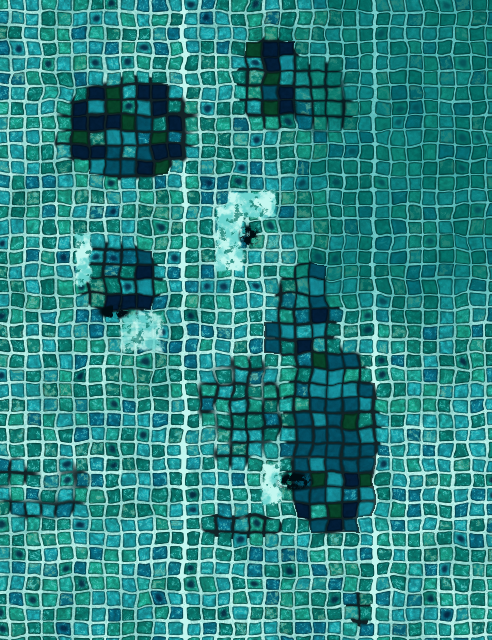
Give the GLSL for this texture, as a WebGL 2 fragment shader.

```glsl
#version 300 es
precision highp float;
// Sunlit pool mosaic under water: wobbly small tiles, pale grout, dark repairs and bare plaster.
uniform vec2 u_resolution;
out vec4 outColor;

const vec2 GRID = vec2(31.0, 43.0);      // tiles across and down
const vec2 GRID_SHIFT = vec2(0.4, 0.25); // cut tiles at the borders
const vec3 TEAL = vec3(0.02, 0.43, 0.38);
const vec3 GREEN = vec3(0.11, 0.62, 0.51);
const vec3 CYAN = vec3(0.11, 0.61, 0.64);
const vec3 BLUE = vec3(0.02, 0.38, 0.48);
const vec3 NAVY = vec3(0.01, 0.11, 0.21);
const vec3 OLIVE = vec3(0.03, 0.26, 0.16);
const vec3 SAND = vec3(0.46, 0.62, 0.50);
const vec3 PALE = vec3(0.42, 0.83, 0.81);
const vec3 GLINT = vec3(0.76, 0.97, 0.94);
const vec3 BLACK = vec3(0.0, 0.05, 0.07);

float hash(vec2 p) {
  vec3 q = fract(vec3(p.xyx) * 0.1031);
  q += dot(q, q.yzx + 33.33);
  return fract((q.x + q.y) * q.z);
}

float noise(vec2 p) {
  vec2 i = floor(p), f = fract(p);
  f = f * f * (3.0 - 2.0 * f);
  return mix(mix(hash(i), hash(i + vec2(1, 0)), f.x),
             mix(hash(i + vec2(0, 1)), hash(i + vec2(1, 1)), f.x), f.y);
}

float fbm(vec2 p) {
  float sum = 0.0, amp = 0.53;
  for (int i = 0; i < 4; i++) {
    sum += amp * noise(p);
    p = p * 2.1 + 17.3;
    amp *= 0.5;
  }
  return sum;
}

float blob(vec2 p, vec2 center, vec2 radius) {
  return 1.0 - smoothstep(0.65, 1.1, length((p - center) / radius));
}

float box(vec2 p, vec2 lo, vec2 hi, float soft) {
  vec2 d = abs(p - 0.5 * (lo + hi)) - 0.5 * (hi - lo);
  return 1.0 - smoothstep(-soft, soft, max(d.x, d.y));
}

float roundedBox(vec2 p, vec2 halfSize, float r) {
  vec2 d = abs(p) - halfSize + r;
  return length(max(d, 0.0)) + min(max(d.x, d.y), 0.0) - r;
}

// Whole tiles replaced by dark ones: x = dark groups, y = bluer groups
vec2 repairs(vec2 cell) {
  vec2 c = cell + 0.5;
  float keep = step(0.13, hash(cell + 71.0));
  float oval = step(length((c - vec2(8.4, 8.9)) / vec2(3.9, 3.1)), 1.0);
  float upper = box(c, vec2(16, 3), vec2(19, 8), 0.01) * step(0.35, hash(cell + 5.0));
  float hook = max(box(c, vec2(9, 17), vec2(10, 21), 0.01), box(c, vec2(7, 20), vec2(10, 21), 0.01));
  float stem = box(c, vec2(20, 18), vec2(21, 22), 0.01);
  float arm = box(c, vec2(17, 22), vec2(21, 24), 0.01) * keep;
  float body = step(length((c - vec2(21.5, 30.2)) / vec2(2.9, 6.2)), 1.0) * keep;
  return vec2(max(max(oval * keep, upper), max(hook, stem)), max(arm, body));
}

// Areas where the grout has washed out and turned black
float wornGrout(vec2 p) {
  float w = max(blob(p, vec2(8.4, 8.8), vec2(5.2, 3.9)), blob(p, vec2(17.5, 5.8), vec2(2.5, 3.5)));
  w = max(w, 0.75 * blob(p, vec2(20.7, 7.0), vec2(2.4, 3.0)));
  w = max(w, blob(p, vec2(7.9, 19.0), vec2(3.1, 3.0)));
  w = max(w, blob(p, vec2(21.3, 29.5), vec2(3.5, 7.4)));
  w = max(w, blob(p, vec2(19.6, 21.6), vec2(2.4, 4.2)));
  w = max(w, 0.6 * blob(p, vec2(15.5, 28.0), vec2(3.4, 5.0)));
  w = max(w, 0.8 * blob(p, vec2(15.4, 35.6), vec2(3.2, 1.0)));
  w = max(w, 0.5 * blob(p, vec2(3.0, 33.0), vec2(4.0, 3.0)));
  return max(w, blob(p, vec2(23.0, 41.1), vec2(0.9, 1.3)));
}

// Bare plaster where tiles have fallen off
float plaster(vec2 p) {
  vec2 q = p + 0.6 * (vec2(fbm(p * 2.0), fbm(p * 2.0 + 40.0)) - 0.5);
  float m = max(box(q, vec2(14.7, 13.1), vec2(17.8, 14.9), 0.1), box(q, vec2(14.0, 14.1), vec2(15.7, 18.5), 0.1));
  m = max(m, box(q, vec2(5.1, 15.9), vec2(6.1, 19.3), 0.1));
  m = max(m, 0.85 * box(q, vec2(8.1, 21.3), vec2(10.6, 23.8), 0.15));
  return max(m, box(q, vec2(17.0, 31.4), vec2(18.1, 34.2), 0.1));
}

float holes(vec2 p) {
  float d = max(blob(p, vec2(16.1, 16.1), vec2(0.7, 0.8)), blob(p, vec2(7.6, 21.2), vec2(1.1, 0.5)));
  d = max(d, blob(p, vec2(19.0, 32.6), vec2(1.2, 0.7)));
  return d * smoothstep(0.32, 0.5, fbm(p * 3.0));
}

vec3 plainTile(float h) {
  vec3 c = mix(TEAL, GREEN, smoothstep(0.15, 0.5, h));
  c = mix(c, CYAN, smoothstep(0.5, 0.62, h));
  return mix(c, BLUE, smoothstep(0.84, 0.9, h));
}

vec3 repairTile(float h, float bluer) {
  vec3 c = mix(NAVY, BLUE * 0.8, step(mix(0.32, 0.1, bluer), h));
  c = mix(c, OLIVE, step(0.6, h) * step(h, 0.75));
  return mix(c, mix(BLUE, CYAN, 0.7), step(mix(0.78, 0.68, bluer), h));
}

void main() {
  vec2 uv = gl_FragCoord.xy / u_resolution;
  uv.y = 1.0 - uv.y;
  vec2 p = uv * GRID + GRID_SHIFT;
  float aa = 0.6 * GRID.x / u_resolution.x;

  // Water refraction and the shaded upper right
  vec2 ripple = vec2(noise(p * 0.8), noise(p * 0.8 + 50.0)) - 0.5;
  vec2 w = p + 0.3 * ripple + 0.1 * (vec2(noise(p * 2.3 + 9.0), noise(p * 2.3 + 30.0)) - 0.5);
  float shade = smoothstep(0.5, 0.72, uv.x + 0.1 * ripple.x) * (1.0 - smoothstep(0.42, 0.56, uv.y));
  float caustic = smoothstep(0.3, 0.68, fbm(p * vec2(0.45, 0.35) + 4.0));
  float light = clamp(0.35 + 0.5 * caustic + 0.25 * uv.y - 0.5 * shade, 0.0, 1.0);

  // Tile shape
  vec2 cell = floor(w), f = fract(w) - 0.5;
  float h = hash(cell + 3.0), h2 = hash(cell + 23.0);
  vec2 offset = 0.05 * (vec2(h2, hash(cell + 47.0)) - 0.5);
  vec2 fix = repairs(cell);
  float fixedTile = max(fix.x, fix.y);
  float seam = max(blob(w, vec2(12.0, w.y), vec2(0.3, 1.0)), blob(w, vec2(24.0, w.y), vec2(0.25, 1.0)));
  float gap = 0.045 + 0.035 * light + 0.04 * seam - 0.025 * fixedTile;
  float d = roundedBox(f - offset, vec2(0.5 - gap), 0.1);
  float tile = 1.0 - smoothstep(-aa, aa, d);

  // Glass surface: mottling, sandy stains, glints, dark centers and rims
  float grain = fbm(w * 4.5 + h * 30.0);
  float fine = noise(w * 13.0);
  vec3 plain = plainTile(h) * (0.62 + 0.75 * grain);
  plain = mix(plain, SAND, step(0.8, h2) * smoothstep(0.42, 0.7, grain) * 0.65);
  plain = mix(plain, PALE, smoothstep(0.52, 0.78, 0.6 * grain + 0.4 * fine) * light * 0.8);
  plain = mix(plain, CYAN, 0.22 * light);
  plain = mix(plain, NAVY, step(h2, 0.07) * (1.0 - smoothstep(0.08, 0.36, length(f))) * 0.8);
  plain = mix(plain, TEAL * vec3(1.0, 0.96, 1.05), 0.6 * shade);
  vec3 surface = mix(plain, repairTile(h, fix.y) * (0.85 + 0.3 * grain), fixedTile);
  surface *= 1.0 - 0.38 * smoothstep(-0.14, -0.01, d);

  // Grout: bright where the sun focuses, black where worn
  vec3 grout = mix(PALE * 0.8, GLINT, clamp(light * 0.85 + 0.4 * seam + 0.4 * (fine - 0.5), 0.0, 1.0));
  grout = mix(grout, CYAN * 1.1, 0.3 * shade);
  float worn = smoothstep(0.4, 0.62, wornGrout(w) * (0.55 + 0.9 * noise(w * 0.9 + 12.0)));
  grout = mix(grout, BLACK, 0.9 * max(worn, 0.85 * fixedTile));
  vec3 color = mix(grout, surface, tile);

  // Plaster and holes
  vec3 bare = mix(PALE, GLINT, smoothstep(0.3, 0.6, fbm(p * 1.8)));
  bare = mix(bare, TEAL, 0.7 * smoothstep(0.58, 0.72, fbm(p * 3.2 + 8.0)));
  color = mix(color, bare, plaster(p) * (1.0 - 0.8 * fixedTile));
  color = mix(color, BLACK, holes(p));
  outColor = vec4(clamp(color, 0.0, 1.0), 1.0);
}
```
